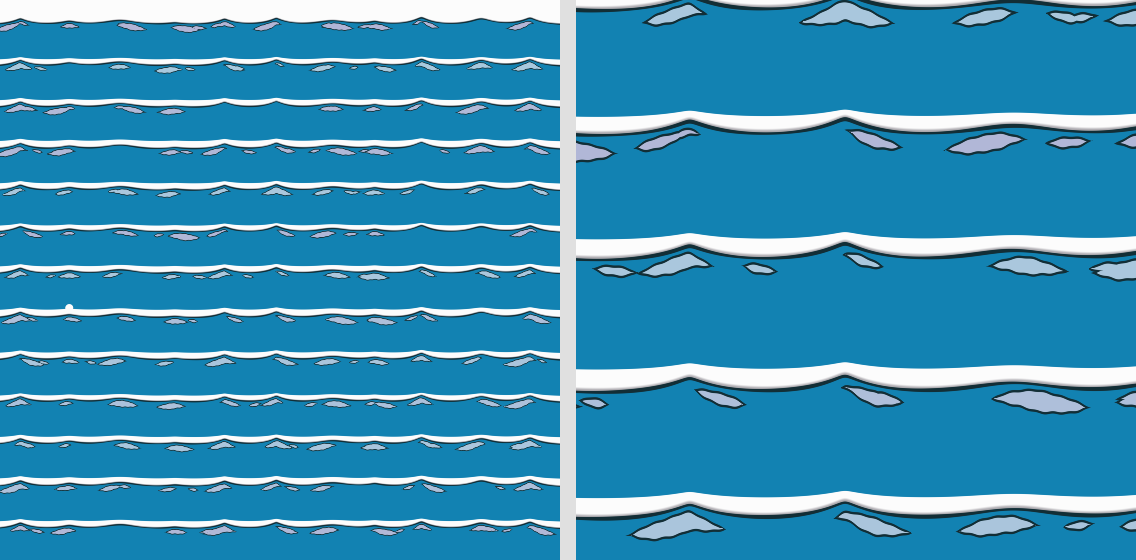
Left: the whole. Right: its middle third, enlarged.
This pattern is drawn by a WebGL 2 fragment shader. Its source:

```glsl
#version 300 es
precision highp float;
// Thirteen rows of inked sea waves with white crests and scattered foam on flat blue.
uniform vec2 u_resolution;
out vec4 fragColor;

const float SPAN = 768.0; // canvas height in drawing units

// Crests shared by every row: position, height, roundness
const vec3 CRESTS[11] = vec3[11](
    vec3(28, 8, 2), vec3(95, 4.5, 5), vec3(165, 6, 22), vec3(240, 2.5, 4),
    vec3(308, 7.5, 2), vec3(379, 8.5, 2), vec3(456, 5.5, 20), vec3(514, 4, 3),
    vec3(578, 9.5, 3), vec3(660, 8, 8), vec3(727, 9, 3));

float hash(vec2 p) {
    return fract(sin(dot(p, vec2(127.1, 311.7))) * 4375.85);
}

// Height of the ink line above the mean level of its row
float waveHeight(float x) {
    float height = -5.5;
    for (int i = 0; i < 11; i++) {
        vec3 crest = CRESTS[i];
        float reach = length(vec2(x - crest.x, crest.z)) - crest.z;
        height += crest.y * exp(-reach / 17.0);
    }
    return height;
}

// Ragged lens hanging below the line; negative inside
float foamPatch(float x, float depth, float halfWidth, float seed) {
    float q = x / halfWidth;
    float thick = 0.8 + 0.18 * halfWidth;
    float ragged = 0.6 * sin(x * 0.83 + seed * 40.0) + 0.5 * sin(x * 0.39 + seed * 71.0);
    float middle = 3.2 + thick + (seed - 0.5) * 2.5 * q + 0.3 * ragged;
    return abs(depth - middle) - thick * (1.0 - q * q) + 0.7 * ragged * step(middle, depth);
}

float foamField(float x, float depth, float row) {
    float nearest = 100.0;
    for (int i = 0; i < 11; i++) {
        for (int j = 0; j < 2; j++) {
            vec2 id = vec2(float(i) + 13.0 * float(j), row);
            float seed = hash(id);
            float size = hash(id + 37.3);
            float small = float(j);
            float center = CRESTS[i].x + (seed - 0.5) * mix(34.0, 68.0, small);
            float halfWidth = mix(9.0 + 13.0 * size, 3.0 + 7.0 * size, small);
            // Leave some places bare
            if (size > mix(0.15, 0.4, small))
                nearest = min(nearest, foamPatch(x - center, depth, halfWidth, seed));
        }
    }
    return nearest;
}

void main() {
    vec2 p = gl_FragCoord.xy / u_resolution * SPAN;
    float aa = 0.6 * SPAN / u_resolution.y;
    float down = SPAN - p.y;

    // Rows counted from the top; the lower ones sit slightly wider apart
    float row = clamp(floor(down / 57.5), 0.0, 12.0);
    float level = 28.5 + 57.0 * row + step(6.5, row) * (3.5 + 0.8 * (row - 7.0));
    float wave = waveHeight(p.x);
    float depth = down - level + wave;

    vec3 ink = vec3(0.07, 0.18, 0.21);
    vec3 color = vec3(0.07, 0.51, 0.70);

    // Foam with a thin outline
    float foam = foamField(p.x, depth, row);
    vec3 foamTint = mix(vec3(0.66, 0.79, 0.87), vec3(0.70, 0.71, 0.84), hash(vec2(row, 5.0)));
    color = mix(color, foamTint, 1.0 - smoothstep(-aa, aa, foam));
    color = mix(color, ink, 1.0 - smoothstep(0.55 - aa, 0.55 + aa, abs(foam)));

    // White band, flatter on top; the first row is white up to the edge
    float thickness = 6.9 + cos((row - 7.0) * 1.5708);
    float bandTop = row < 0.5 ? 100.0 : thickness + 0.45 * wave;
    float band = max(depth, level - down - bandTop);
    if (row == 7.0) band = min(band, length(vec2(p.x - 95.0, down - 422.5)) - 5.5);
    vec3 white = mix(vec3(0.99), vec3(0.68, 0.67, 0.69), smoothstep(-2.2, -0.6, depth));
    color = mix(color, white, 1.0 - smoothstep(-aa, aa, band));

    // Ink line under the band
    float pen = 0.75 + 0.2 * sin(p.x * 0.09 + row);
    color = mix(color, ink, 1.0 - smoothstep(pen - aa, pen + aa, abs(depth - 0.3)));

    fragColor = vec4(color, 1.0);
}
```
